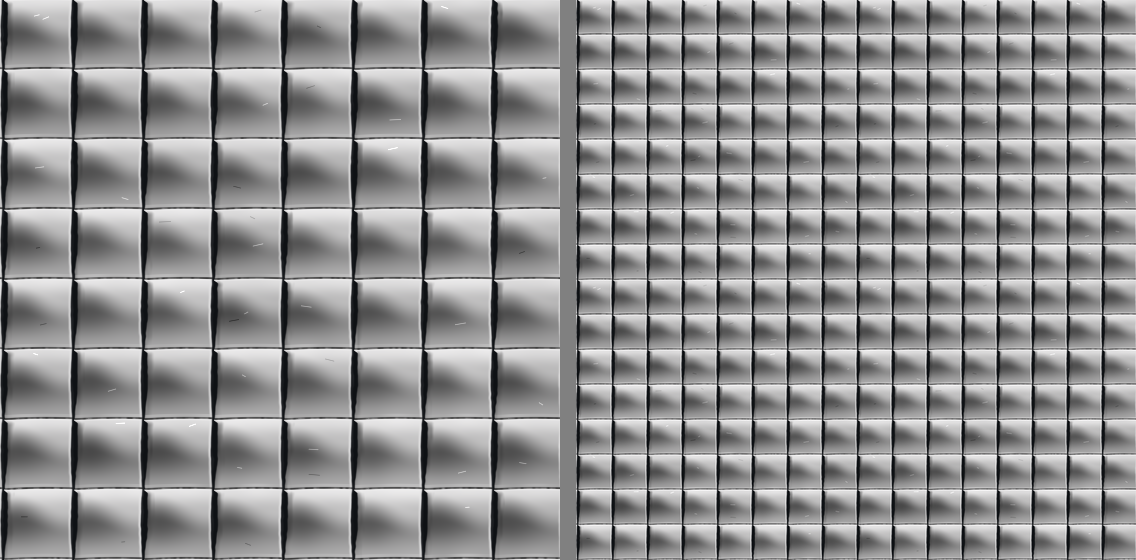
Left, the tile; right, the same tile 2 across and 2 down.
Give the GLSL for this pattern, as a WebGL 1 fragment shader.

```glsl
precision highp float;
// An 8 by 8 grid of curved, polished metal tiles parted by dark tapering gaps.
// Each face is a vertical sheen with a slanted shadow; wrapped noise and
// per-tile hashes vary the shadow, ragged edges and fine scratches.

uniform vec2 u_resolution;

const float TILES = 8.0;

float hash(vec2 p) {
  return fract(sin(dot(p, vec2(127.1, 311.7))) * 43758.5453);
}

// Value noise that wraps after the given number of lattice cells.
float wrapNoise(vec2 p, vec2 period) {
  vec2 i = floor(p);
  vec2 f = fract(p);
  f = f * f * (3.0 - 2.0 * f);
  vec2 a = mod(i, period);
  vec2 b = mod(i + 1.0, period);
  return mix(mix(hash(a), hash(vec2(b.x, a.y)), f.x),
             mix(hash(vec2(a.x, b.y)), hash(b), f.x), f.y);
}

float segmentDistance(vec2 p, vec2 a, vec2 b) {
  vec2 d = b - a;
  return length(p - a - d * clamp(dot(p - a, d) / dot(d, d), 0.0, 1.0));
}

// Sheen of one face: bright top, slanted shadow, paler foot.
float faceShade(float u, float v, vec2 id) {
  float slant = 0.30 + 0.24 * smoothstep(0.15, 0.9, u)
              + 0.06 * (hash(id + 3.0) - 0.5);
  float shadow = mix(0.32, 0.49, smoothstep(0.2, 1.0, u));
  float top = mix(0.89, 0.74, smoothstep(0.02, 0.32, v));
  float shade = mix(top, shadow, smoothstep(slant - 0.23, slant + 0.19, v));
  shade = mix(shade, 0.69, 0.9 * smoothstep(0.48, 1.02, v));
  return shade + 0.05 * (hash(id + 7.0) - 0.5);
}

void main() {
  vec2 p = gl_FragCoord.xy / u_resolution * TILES;
  float soft = max(TILES / u_resolution.x, 0.012);

  // Tile coordinates: u runs rightward, v runs down from the top edge.
  float u = fract(p.x - 0.06);
  float bow = 0.012 * u + 0.012 * sin(3.14159 * u);
  vec2 q = vec2(p.x - 0.06, p.y - 0.012 - bow);
  vec2 id = mod(floor(q), TILES);
  float v = 1.0 - fract(q.y);

  float ragged = wrapNoise(p * vec2(4.0, 16.0), TILES * vec2(4.0, 16.0)) - 0.5;
  float streak = wrapNoise(p * vec2(24.0, 5.0), TILES * vec2(24.0, 5.0)) - 0.5;
  float cloud = wrapNoise(p * 3.0, vec2(TILES * 3.0)) - 0.5;

  // Face, with a faint mottling.
  float shade = faceShade(u, v, id) + 0.025 * cloud;

  // Smudged left margin, strongest below the upper corner.
  float leftEdge = -0.012 + 0.062 * smoothstep(0.0, 0.07, v)
                 - 0.042 * smoothstep(0.5, 1.0, v) + 0.012 * ragged;
  float inset = u - leftEdge;
  float margin = 1.0 - smoothstep(0.0, 0.10 + 0.06 * streak, inset);
  float corner = smoothstep(0.03, 0.1, v) * (1.0 - smoothstep(0.15, 0.45, v));
  shade *= 1.0 - margin * (0.13 + 0.25 * corner + 0.2 * streak);

  // Bright rim along the right side.
  float rightEdge = 0.971 - 0.019 * sin(3.14159 * v) + 0.006 * ragged;
  float rim = smoothstep(0.05, 0.012, rightEdge - u);
  shade = mix(shade, 0.91, rim * (0.72 + 0.3 * cloud));

  // Glossy lip at the top, pale foot line and thin dark joint.
  shade = mix(shade, 0.96, 0.65 * smoothstep(0.045, 0.018, v));
  float foot = smoothstep(0.03, 0.012, abs(v - 0.962));
  shade = mix(shade, 0.80, foot * (0.3 + 0.5 * cloud));
  float joint = min(v, 1.0 - v);
  float jointLine = 1.0 - smoothstep(0.004, 0.008 + soft, joint);
  shade = mix(shade, 0.23, jointLine * (0.8 + 0.4 * streak));

  // A few short scratches and pits, held inside the face.
  for (int i = 0; i < 2; i++) {
    vec2 seed = id + 19.0 * float(i + 1);
    vec2 start = vec2(0.22 + 0.5 * hash(seed), 0.08 + 0.8 * hash(seed + 2.0));
    vec2 reach = vec2(0.03 + 0.13 * hash(seed + 4.0),
                      0.07 * (hash(seed + 5.0) - 0.5));
    float d = segmentDistance(vec2(u, v), start, start + reach);
    float mark = 1.0 - smoothstep(0.001, soft, d);
    float tone = hash(seed + 8.0) > 0.4 ? 0.20 : -0.13;
    shade += mark * tone * step(0.68, hash(seed + 6.0));
  }

  // Dark gap with a cool glint, cut by the two curved face edges.
  float face = smoothstep(-soft, soft, inset)
             * smoothstep(-soft, soft, rightEdge - u);
  float across = u > 0.5 ? u - 1.0 : u;
  float glint = smoothstep(0.03, 0.0, abs(across + 0.025 - 0.02 * ragged));
  vec3 gap = vec3(0.055, 0.065, 0.078) + (0.04 + 0.06 * streak) * glint;
  vec3 metal = shade * vec3(1.0, 0.996, 0.998);
  gl_FragColor = vec4(clamp(mix(gap, metal, face), 0.0, 1.0), 1.0);
}
```
